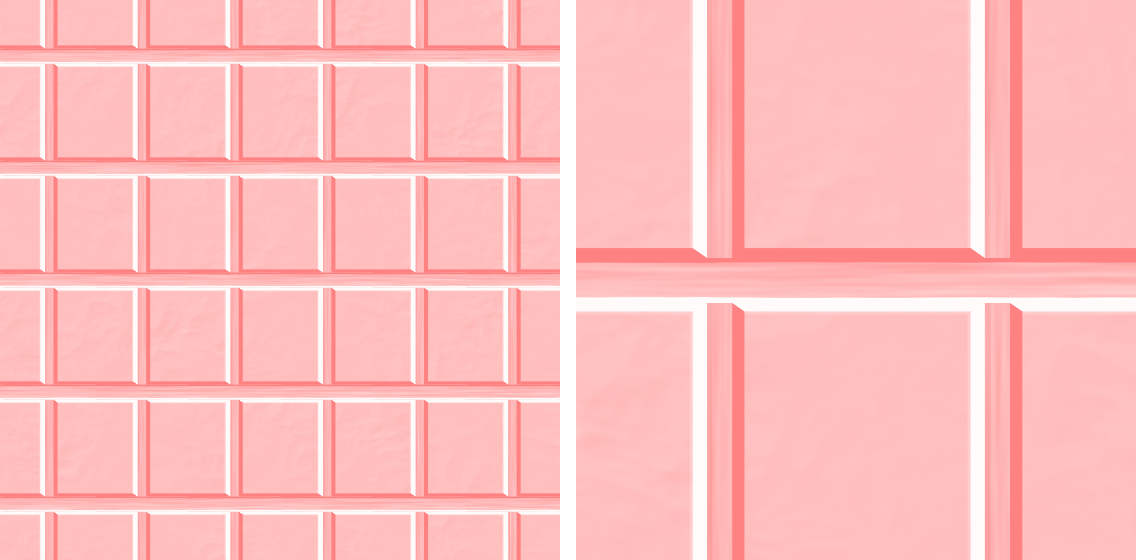
Left, the full canvas; right, a detail of the centre.
Write a Shadertoy shader that draws this texture.

```glsl
vec2 hashGradient(vec2 cell) {
    vec3 q = fract(vec3(cell.xyx) * vec3(0.1031, 0.1030, 0.0973));
    q += dot(q, q.yzx + 33.33);
    return fract((q.xx + q.yz) * q.zy) * 2.0 - 1.0;
}

float gradientNoise(vec2 p) {
    vec2 i = floor(p), f = p - i;
    vec2 u = f * f * f * (f * (f * 6.0 - 15.0) + 10.0);
    float a = dot(hashGradient(i), f);
    float b = dot(hashGradient(i + vec2(1, 0)), f - vec2(1, 0));
    float c = dot(hashGradient(i + vec2(0, 1)), f - vec2(0, 1));
    float d = dot(hashGradient(i + vec2(1, 1)), f - vec2(1, 1));
    return mix(mix(a, b, u.x), mix(c, d, u.x), u.y);
}

// Crumpled height field, warped so its creases run diagonally
float crumple(vec2 p) {
    p = vec2(p.x + 0.6 * p.y, p.y * 1.3 - 0.3 * p.x);
    p += 0.02 * vec2(gradientNoise(p * 11.0), gradientNoise(p * 11.0 + 40.0));
    float height = 0.0, amplitude = 1.0;
    for (int i = 0; i < 3; i++) {
        height += amplitude * abs(gradientNoise(p * 13.0 / amplitude));
        amplitude *= 0.5;
    }
    return height;
}

// Long fibres along the first axis
float grain(vec2 p) {
    return gradientNoise(p * vec2(7.0, 230.0)) + 0.6 * gradientNoise(p * vec2(19.0, 410.0) + 17.0);
}

float cover(float d, float pixel) {
    return clamp(d / pixel + 0.5, 0.0, 1.0);
}

vec3 pink(float tint) {
    return vec3(1.0, tint, tint);
}

void mainImage(out vec4 fragColor, in vec2 fragCoord) {
    vec2 uv = fragCoord / iResolution.xy;
    float pixel = 1.0 / min(iResolution.x, iResolution.y);
    vec2 pitch = vec2(0.1654, 0.2);
    vec2 local = mod(uv - vec2(0.088, 0.1), pitch);
    vec2 opposite = pitch - local;
    float wobble = 0.0006 * gradientNoise(uv * vec2(45.0, 5.0));

    // Distances inward from each side of the panel
    float left = local.x - 0.0075, right = opposite.x - 0.0075;
    float bottom = local.y - 0.0131, top = opposite.y - 0.0137;
    float inside = min(min(left, right), min(bottom, top));
    float face = min(min(left - 0.0073, right - 0.0085), min(bottom - 0.0059, top - 0.0050));

    // Upright bars with vertical fibres
    float across = local.x < 0.5 * pitch.x ? local.x : -opposite.x;
    float barTint = 0.71 + 0.09 * grain(uv.yx + 3.0) + 2.0 * across;
    barTint -= 0.05 * cover(0.0018 - abs(across + 0.0062), pixel);
    vec3 color = pink(barTint);

    // Mitred bevels: shade at left and bottom, light at right and top
    float lit = min(right / 0.0085, top / 0.0050);
    float shaded = min(left / 0.0073, bottom / 0.0059);
    vec3 bevel = mix(pink(0.51), pink(0.985), cover(shaded - lit, pixel / 0.007));
    color = mix(color, bevel, cover(inside, pixel));

    // Flat panel with faint embossed creases in patches
    float relief = crumple(uv) - crumple(uv + vec2(0.004, -0.004));
    float patches = smoothstep(-0.25, 0.45, gradientNoise(uv * 6.0 + 9.0));
    float faceTint = 0.748 + relief * (0.04 + 0.12 * patches) + 0.008 * gradientNoise(uv * 16.0);
    faceTint += 0.05 * cover(0.0018 - min(top - 0.0050, right - 0.0085), pixel);
    color = mix(color, pink(faceTint), cover(face, pixel));

    // Continuous rails with thin dark and light rims
    float rise = local.y < 0.5 * pitch.y ? local.y : -opposite.y;
    float rim = rise > 0.0 ? 0.0131 - rise : rise + 0.0137;
    color = mix(color, rise > 0.0 ? pink(0.51) : pink(0.985), cover(rim, pixel));
    float railTint = 0.725 + 0.11 * grain(uv) - 3.5 * rise;
    color = mix(color, pink(railTint), cover(0.0104 + wobble - abs(rise), pixel));

    fragColor = vec4(clamp(color, 0.0, 1.0), 1.0);
}
```
